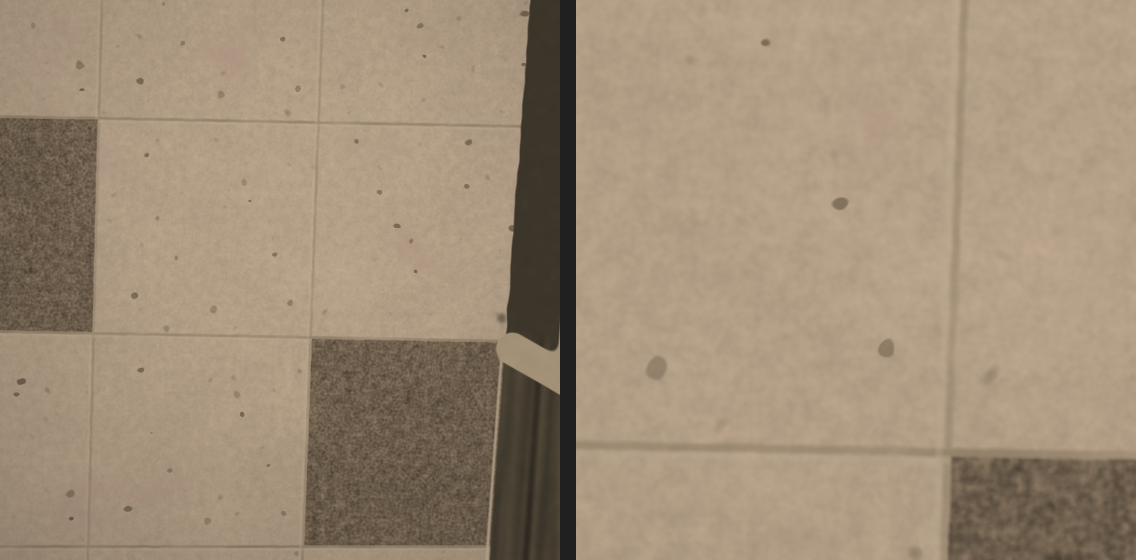
Left: the whole. Right: its middle third, enlarged.
This texture is drawn by a three.js fragment shader. Its source:

```glsl
varying vec2 vUv;

const vec3 LIGHT_TILE = vec3(0.695, 0.615, 0.522);
const vec3 PINK_STAIN = vec3(0.680, 0.570, 0.510);
const vec3 DARK_TILE = vec3(0.435, 0.375, 0.305);
const vec3 SPOT = vec3(0.400, 0.340, 0.270);
const vec3 GROUT_SHADE = vec3(0.510, 0.445, 0.355);
const vec3 GROUT_LIGHT = vec3(0.740, 0.670, 0.570);
const vec3 FRAME = vec3(0.235, 0.210, 0.165);
const vec3 FRAME_WORN = vec3(0.370, 0.325, 0.255);
const vec3 BRACKET = vec3(0.650, 0.580, 0.475);

vec2 hash2(vec2 p) {
  vec3 q = fract(p.xyx * vec3(0.1031, 0.1030, 0.0973));
  q += dot(q, q.yzx + 33.33);
  return fract((q.xx + q.yz) * q.zy);
}

float cornerSlope(vec2 cell, vec2 corner, vec2 f) {
  return dot(hash2(cell + corner) * 2.0 - 1.0, f - corner);
}

float gradientNoise(vec2 p) {
  vec2 i = floor(p), f = p - i;
  vec2 w = f * f * f * (f * (f * 6.0 - 15.0) + 10.0);
  float low = mix(cornerSlope(i, vec2(0.0), f), cornerSlope(i, vec2(1.0, 0.0), f), w.x);
  float high = mix(cornerSlope(i, vec2(0.0, 1.0), f), cornerSlope(i, vec2(1.0), f), w.x);
  return mix(low, high, w.y);
}

float fbm(vec2 p) {
  float sum = 0.0, amp = 0.6;
  for (int i = 0; i < 4; i++) {
    sum += amp * gradientNoise(p);
    p = p * 2.03 + 17.3;
    amp *= 0.6;
  }
  return sum;
}

float band(float d, float halfWidth, float soft) {
  return 1.0 - smoothstep(halfWidth - soft, halfWidth + soft, abs(d));
}

float segmentDistance(vec2 p, vec2 a, vec2 b) {
  vec2 ab = b - a;
  return length(p - a - ab * clamp(dot(p - a, ab) / dot(ab, ab), 0.0, 1.0));
}

// Tile coordinates with the slight lean of the floor
vec2 tileSpace(vec2 p) {
  float x = (p.x - 0.157 - 0.025 * p.y) / (0.383 + 0.012 * p.y);
  float y = (p.y + 0.019 * p.x * smoothstep(0.0, 0.4, p.y) - 0.024) / 0.384;
  return vec2(x, y);
}

// Printed flecks, shared by all tiles of one column
float flecks(vec2 f, float column, float warp) {
  float cover = 0.0;
  for (int i = 0; i < 9; i++) {
    float n = float(i);
    vec2 rnd = hash2(vec2(n * 3.7 + 5.0, column * 11.3 + 40.0));
    vec2 center = 0.08 + 0.84 * fract(vec2(0.618, 0.755) * n + 0.37 * column + 0.15 * rnd);
    vec2 d = (f - center) * vec2(1.0, 0.75 + 0.6 * rnd.y);
    float radius = mix(0.008, 0.022, rnd.x);
    float blot = 1.0 - smoothstep(radius * 0.65, radius * 1.2, length(d) + warp * 0.016);
    cover = max(cover, blot * mix(0.3, 0.85, rnd.y));
  }
  return cover;
}

vec3 tiledFloor(vec2 p) {
  vec2 t = tileSpace(p), id = floor(t), f = t - id;
  vec2 joint = (f - floor(f + 0.5)) * 0.385 + 0.0012 * gradientNoise(p * 45.0);
  float cloud = fbm(p * 9.0), grain = fbm(p * 65.0), grit = gradientNoise(p * 190.0);

  // Pale stone, stained and flecked
  vec3 pale = LIGHT_TILE * (1.0 + 0.05 * cloud + 0.09 * grain + 0.04 * grit);
  pale = mix(pale, PINK_STAIN, 0.55 * smoothstep(0.12, 0.45, fbm(p * 5.0 + 31.0)));
  pale = mix(pale, SPOT, flecks(f, id.x, gradientNoise(p * 80.0)));
  pale = mix(pale, SPOT, 0.4 * smoothstep(0.38, 0.6, gradientNoise(p * 42.0 + 9.0)));

  // Grout: dark groove beside a pale ridge
  float fade = 0.65 + 0.5 * gradientNoise(p * 14.0);
  float groove = max(0.55 * band(joint.x, 0.0022, 0.002), 0.8 * band(joint.y, 0.0025, 0.002));
  float ridge = max(band(joint.x + 0.005, 0.002, 0.002), band(joint.y + 0.005, 0.002, 0.002));
  pale = mix(pale, GROUT_SHADE, groove * fade);
  pale = mix(pale, GROUT_LIGHT, 0.5 * ridge * fade);

  // Dark tiles, a knight's move apart
  float isDark = band(mod(id.x + 2.0 * id.y, 5.0) - 1.0, 0.5, 0.1);
  float inside = smoothstep(0.0005, 0.004, min(abs(joint.x), abs(joint.y)));
  vec3 dark = DARK_TILE * (1.0 + 0.12 * cloud + 0.42 * grain + 0.32 * grit);
  return mix(pale, dark, isDark * inside);
}

void main() {
  vec2 p = vUv, fromLight = p - vec2(0.55, 0.62);
  vec3 color = tiledFloor(p) * (1.02 - 0.29 * dot(fromLight, fromLight));

  // Frame along the right, streaked and worn low down
  float low = 1.0 - smoothstep(0.36, 0.42, p.y);
  float edge = p.x - 0.874 - 0.073 * p.y - 0.004 * (1.0 - low) * gradientNoise(p * 30.0);
  float streak = gradientNoise(vec2(edge * 50.0, p.y * 3.0));
  float wear = low * clamp(0.3 + 0.9 * streak, 0.0, 1.0);
  vec3 frame = mix(FRAME, FRAME_WORN, wear) * (1.0 + 0.1 * fbm(p * 40.0));
  frame *= 1.0 - 0.35 * low * band(edge - 0.065, 0.006, 0.006);
  color = mix(color, GROUT_LIGHT * 0.92, 0.85 * low * band(edge + 0.005, 0.0025, 0.002));
  color = mix(color, frame, smoothstep(-0.002, 0.002, edge));

  // Pale bracket with a rising arm
  float foot = segmentDistance(p, vec2(0.915, 0.377), vec2(1.04, 0.306)) - 0.029;
  float arm = segmentDistance(p, vec2(1.012, 0.33), vec2(1.025, 0.53)) - 0.018;
  float blend = clamp(0.5 + 0.5 * (arm - foot) / 0.025, 0.0, 1.0);
  float shape = mix(arm, foot, blend) - 0.025 * blend * (1.0 - blend);
  color *= 1.0 - 0.35 * band(length(p - vec2(0.896, 0.432)), 0.008, 0.006);
  vec3 bracket = BRACKET * (0.98 + 0.05 * fbm(p * 25.0));
  color = mix(color, bracket, 1.0 - smoothstep(-0.002, 0.002, shape));

  gl_FragColor = vec4(color, 1.0);
}
```
